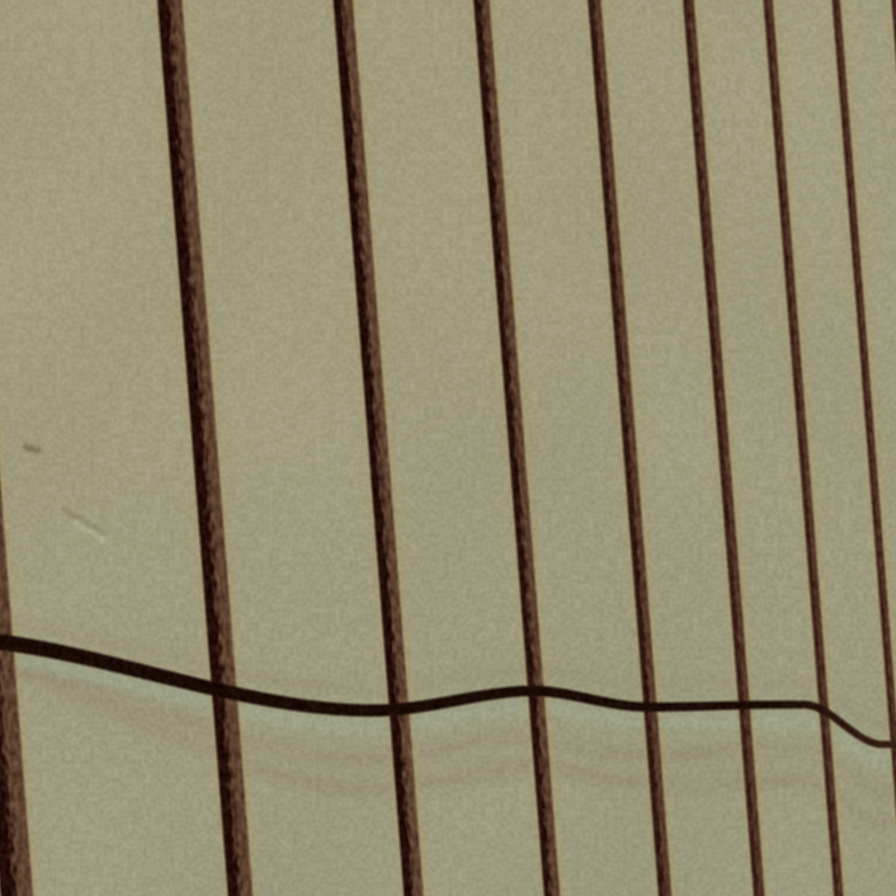
Reproduce this texture procedurally as a WebGL 2 fragment shader.

```glsl
#version 300 es
precision highp float;

uniform vec2 u_resolution;
out vec4 outColor;

// Bars recede to the right: x = VANISH_X - DEPTH / (index + FIRST)
const float VANISH_X = 1.914;
const float DEPTH = 13.65;
const float FIRST = 6.915;
const float LEAN = 0.079;
const float BAR_HALF = 0.063;      // half width, as a share of the spacing
const float EDGE_SOFT = 0.0026;
const float WIRE_LEFT = 0.0088;    // half widths of the wire
const float WIRE_RIGHT = 0.0038;
const float GRAIN = 0.045;

const vec3 WALL = vec3(0.635, 0.612, 0.492);
const vec3 WALL_COOL = vec3(0.605, 0.602, 0.490);
const vec3 FRINGE = vec3(0.655, 0.590, 0.405);
const vec3 BAR_DARK = vec3(0.135, 0.045, 0.030);
const vec3 BAR_BROWN = vec3(0.385, 0.275, 0.200);
const vec3 BAR_FAR = vec3(0.275, 0.165, 0.115);
const vec3 WIRE_COLOR = vec3(0.100, 0.040, 0.022);
const vec3 SHADOW = vec3(0.550, 0.505, 0.415);
const vec3 GLINT = vec3(0.610, 0.645, 0.550);

vec2 hashGradient(vec2 cell) {
  vec3 h = fract(cell.xyx * vec3(0.1031, 0.1030, 0.0973));
  h += dot(h, h.yzx + 33.33);
  float angle = 6.28319 * fract((h.x + h.y) * h.z);
  return vec2(cos(angle), sin(angle));
}

float gradientNoise(vec2 p) {
  vec2 i = floor(p), f = p - i;
  vec2 u = f * f * f * (f * (f * 6.0 - 15.0) + 10.0);
  vec2 e = vec2(0.0, 1.0);
  float low = mix(dot(hashGradient(i), f),
                  dot(hashGradient(i + e.yx), f - e.yx), u.x);
  float high = mix(dot(hashGradient(i + e.xy), f - e.xy),
                   dot(hashGradient(i + e.yy), f - e.yy), u.x);
  return mix(low, high, u.y);
}

float bell(float x, float width) {
  return exp(-x * x / (width * width));
}

float segmentDistance(vec2 p, vec2 a, vec2 b) {
  vec2 ap = p - a, ab = b - a;
  return length(ap - ab * clamp(dot(ap, ab) / dot(ab, ab), 0.0, 1.0));
}

// Height of the sagging wire
float wireHeight(float x) {
  return 0.289 - 0.082 * smoothstep(-0.078, 0.417, x)
       + 0.0221 * smoothstep(0.417, 0.599, x)
       - 0.0182 * smoothstep(0.592, 0.723, x)
       + 0.0026 * smoothstep(0.729, 0.872, x)
       - 0.0443 * smoothstep(0.898, 0.985, x);
}

vec3 wallColor(vec2 p, float below) {
  float cool = smoothstep(0.75, 0.0, p.y) * 0.6 + 0.3 * p.x;
  vec3 color = mix(WALL, WALL_COOL, cool);
  color += 0.016 * gradientNoise(p * 5.0);

  // Soft doubled shadows that follow the wire
  float streak = 0.7 + 0.6 * gradientNoise(vec2(p.x * 7.0, below * 60.0));
  float reach = smoothstep(-0.25, 0.4, p.x);
  float shade = 0.42 * bell(below - 0.053 * reach, 0.013)
              + 0.50 * bell(below - 0.086 * reach, 0.011)
              + 0.30 * bell(below + 0.024, 0.009);
  color = mix(color, SHADOW, clamp(shade * streak, 0.0, 1.0));
  color = mix(color, GLINT, 0.65 * bell(below - 0.018, 0.009));

  // Scuffs near the left side
  float nick = segmentDistance(p, vec2(0.029, 0.501), vec2(0.043, 0.497));
  float scratch = segmentDistance(p, vec2(0.072, 0.431), vec2(0.115, 0.405));
  color -= 0.13 * bell(nick, 0.004) + 0.06 * bell(scratch, 0.004);
  color += 0.06 * bell(segmentDistance(p, vec2(0.085, 0.415), vec2(0.116, 0.398)), 0.004);
  return color;
}

vec3 paintBars(vec3 color, vec2 p, float soft) {
  float toVanish = VANISH_X - (p.x - LEAN * (1.0 - p.y));
  float index = DEPTH / toVanish - FIRST;
  float spacing = toVanish * toVanish / DEPTH;
  float across = (fract(index + 0.5) - 0.5) * spacing;
  float halfWidth = BAR_HALF * spacing;

  // Warm fringe, stronger on the right
  float outside = abs(across) - halfWidth;
  float fringe = bell(max(outside, 0.0), 0.007) * (across > 0.0 ? 0.55 : 0.3);
  color = mix(color, FRINGE, fringe);

  // Dark left face, worn brown right face
  float wear = gradientNoise(vec2(across * 190.0 + 17.0 * floor(index + 0.5), p.y * 85.0));
  float side = smoothstep(-0.45, 0.3, across / halfWidth + 0.35 * wear);
  vec3 bar = mix(BAR_DARK, BAR_BROWN, side * (0.92 + 0.25 * wear));
  bar = mix(bar, BAR_FAR, smoothstep(0.17, 0.06, spacing) * 0.75);
  bar += 0.05 * wear;
  return mix(color, bar, 1.0 - smoothstep(-soft, soft, outside));
}

void main() {
  vec2 p = gl_FragCoord.xy / u_resolution;
  float soft = max(EDGE_SOFT, 0.75 / min(u_resolution.x, u_resolution.y));

  float below = wireHeight(p.x) - p.y;
  float slope = (wireHeight(p.x + 0.002) - wireHeight(p.x - 0.002)) / 0.004;
  float wireDistance = abs(below) / sqrt(1.0 + slope * slope);

  vec3 color = paintBars(wallColor(p, below), p, soft);

  float wireHalf = mix(WIRE_LEFT, WIRE_RIGHT, p.x);
  vec3 wire = mix(WIRE_COLOR, BAR_FAR, 0.6 * smoothstep(0.85, 1.0, p.x));
  color = mix(color, wire, 1.0 - smoothstep(-soft, soft, wireDistance - wireHalf));

  // Fine grain
  float grain = gradientNoise(p * 190.0) + 0.5 * gradientNoise(p * 83.0 + 9.0);
  color += GRAIN * grain * vec3(1.0, 0.95, 1.05);
  outColor = vec4(clamp(color, 0.0, 1.0), 1.0);
}
```
